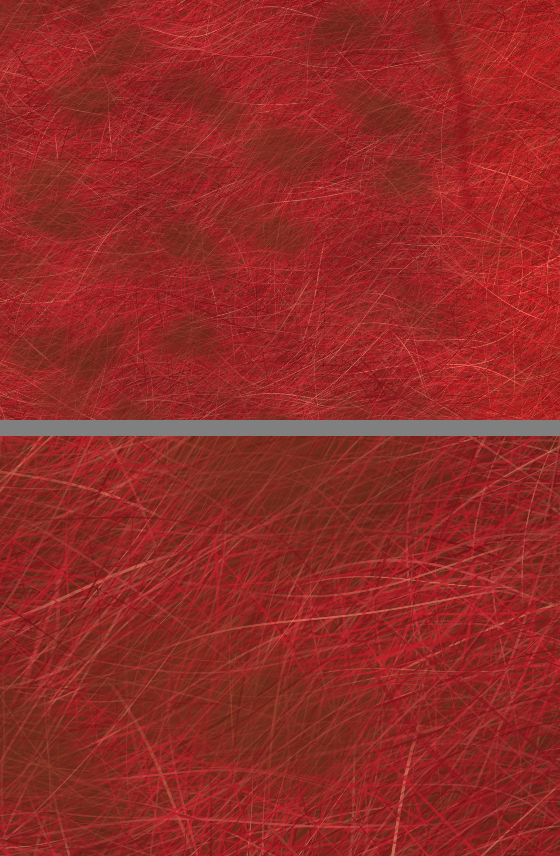
Top: the whole. Bottom: its middle third, enlarged.
Write a Shadertoy shader that draws this texture.

```glsl
vec3 hash3(vec2 p) {
    vec3 q = vec3(dot(p, vec2(127.1, 311.7)), dot(p, vec2(269.5, 183.3)), dot(p, vec2(419.2, 371.9)));
    return fract(sin(q) * 43758.5);
}

// Cellular noise: soft thin spots of varying strength
float thinSpots(vec2 p) {
    p += 0.03 * sin(p.yx * vec2(17.0, 13.0)) + 0.012 * sin(p.yx * vec2(41.0, 37.0));
    p = p * vec2(4.6, 7.0);
    vec2 cell = floor(p);
    float thin = 0.0;
    for (int y = -1; y <= 1; y++)
    for (int x = -1; x <= 1; x++) {
        vec2 id = cell + vec2(x, y);
        vec3 h = hash3(id + 7.0);
        float d = length(p - id - h.xy);
        thin = max(thin, (1.0 - smoothstep(0.15, 0.65, d)) * smoothstep(-0.1, 0.7, h.z));
    }
    return thin;
}

// One sheet of bent hairs: x = coverage, y = tone, z = tint selector
vec3 hairSheet(vec2 p, float sheet, float loose, float pixel) {
    vec3 r = hash3(vec2(sheet, 3.7));
    vec3 s = hash3(vec2(sheet, 9.2));
    float clump = 0.5 + 0.5 * sin(p.x * 7.0 + 6.28 * s.x + 2.0 * sin(p.y * 9.0 + 6.28 * s.y));
    p += 0.055 * sin(p.yx * vec2(6.5, 5.0) + 6.28 * s.xy);
    p += 0.013 * sin(p.yx * vec2(15.0, 18.0) + 6.28 * s.yz);

    float angle = 0.3 + 1.65 * (r.x + r.y - 1.0);
    p = mat2(cos(angle), -sin(angle), sin(angle), cos(angle)) * p + 5.0 * s.zx;

    vec2 size = mix(vec2(0.2 + 0.2 * s.x, 0.022 + 0.04 * r.z), vec2(0.42, 0.2), loose);
    vec2 g = p / size;
    g.x += hash3(vec2(floor(g.y), sheet)).x;
    vec3 h = hash3(floor(g) + sheet * 1.37);
    vec3 k = hash3(floor(g) + sheet * 2.71 + 50.0);
    vec2 c = fract(g) - 0.5;

    float bend = (h.x - 0.5) * 0.35 + (h.y - 0.5) * 0.5 * c.x
               + (k.x - 0.5) * 1.6 * (c.x * c.x - 0.08);
    float d = abs(c.y - bend) * size.y;
    float halfWidth = mix(0.0004, 0.0012, k.y * k.y);
    float cover = 1.0 - smoothstep(max(halfWidth - 0.5 * pixel, 0.0), halfWidth + 0.55 * pixel, d);
    cover *= 1.0 - smoothstep(0.3, 0.5, abs(c.x));
    cover *= mix(0.35 + 0.65 * clump, step(0.5, h.z), loose);
    return vec3(cover, h.z, k.z);
}

void mainImage(out vec4 fragColor, in vec2 fragCoord) {
    vec2 p = fragCoord / iResolution.y;
    float pixel = 1.0 / iResolution.y;
    float rightSide = smoothstep(0.95, 1.3, p.x);
    float thin = thinSpots(p) * (1.0 - 0.85 * rightSide);

    // Shared sweep of the hairs, steeper on the left
    vec2 flow = p + vec2(0.0, 0.07 * sin(3.0 * p.x + 1.0) + 0.014 * sin(11.0 * p.x + 4.0 * p.y));

    // Brown backing, then hairs from the deepest to the topmost
    vec3 color = vec3(0.41, 0.17, 0.10);
    const int SHEETS = 115;
    for (int i = 0; i < SHEETS; i++) {
        float depth = float(i) / float(SHEETS);
        float loose = step(0.92, fract(float(i) * 0.618));
        vec3 hair = hairSheet(flow, float(i) + 1.0, loose, pixel);

        vec3 red = mix(vec3(0.45, 0.05, 0.08), vec3(0.86, 0.14, 0.19), hair.y);
        vec3 pink = mix(vec3(0.6, 0.24, 0.2), vec3(0.84, 0.31, 0.31), hair.y);
        vec3 tint = mix(red, pink, smoothstep(0.66, 0.85, hair.z));
        tint = mix(tint, vec3(0.92, 0.5, 0.41), smoothstep(0.95, 0.97, hair.z));
        tint = mix(tint, vec3(0.9, 0.38, 0.34), 0.6 * loose);
        vec3 fuzz = mix(vec3(0.36, 0.11, 0.07), vec3(0.6, 0.26, 0.18), hair.y);
        tint = mix(fuzz, tint, smoothstep(0.1, 0.55, depth + 0.3 * (hair.z - 0.5)));

        float opacity = 0.78 * (1.0 - 0.88 * thin * smoothstep(0.2, 0.5, depth));
        color = mix(color, tint, hair.x * opacity);
    }

    // Dark crease running down the right part
    float crease = abs(p.x - 1.13 + 0.16 * (p.y - 0.5) + 0.012 * sin(p.y * 14.0));
    float creaseShade = (1.0 - smoothstep(0.0, 0.025, crease)) * smoothstep(0.4, 0.55, p.y);
    color = mix(color, vec3(0.48, 0.03, 0.07), 0.35 * creaseShade);

    // Broad uneven light, stronger at the right edge
    float light = 0.98 + 0.07 * sin(p.x * 9.0 + 3.0 * sin(p.y * 5.0)) * sin(p.y * 13.0 + p.x * 3.0);
    color *= light * mix(vec3(1.0), vec3(1.1, 0.98, 0.94), rightSide);
    fragColor = vec4(color, 1.0);
}
```
